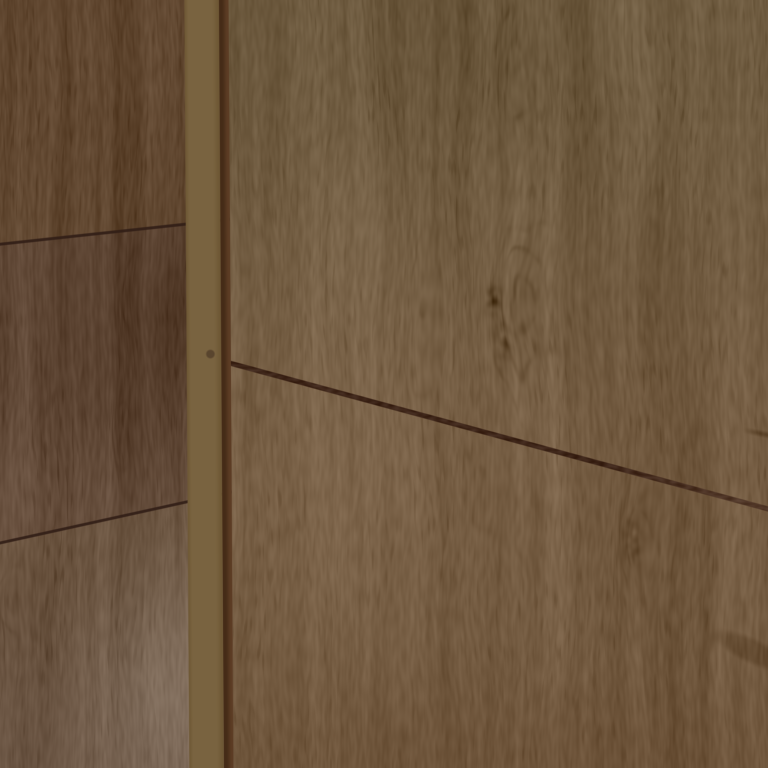
This texture is drawn by a Shadertoy shader. Its source:

```glsl
// Two walls of brown wood panels meeting at a pale upright trim with a dark gap.
// Stretched gradient noise makes the grain; contours of a bumped field curl round
// the knots, and slanted anti-aliased bands make the panel joints.

vec2 hashGradient(vec2 cell) {
    vec3 h = fract(vec3(cell.xyx) * vec3(0.1031, 0.1030, 0.0973));
    h += dot(h, h.yzx + 33.33);
    float angle = 6.2832 * fract((h.x + h.y) * h.z);
    return vec2(cos(angle), sin(angle));
}

float gradientNoise(vec2 p) {
    vec2 i = floor(p), f = fract(p), e = vec2(0.0, 1.0);
    vec2 u = f * f * f * (f * (f * 6.0 - 15.0) + 10.0);
    float low = mix(dot(hashGradient(i), f), dot(hashGradient(i + e.yx), f - e.yx), u.x);
    float high = mix(dot(hashGradient(i + e), f - e), dot(hashGradient(i + 1.0), f - 1.0), u.x);
    return mix(low, high, u.y);
}

// Soft elliptical bump of height 1
float blob(vec2 p, vec2 centre, vec2 radius) {
    vec2 d = (p - centre) / radius;
    return exp(-dot(d, d));
}

// Coverage of a band with the given half width
float band(float d, float halfWidth, float soft) {
    return 1.0 - smoothstep(halfWidth - soft, halfWidth + soft, abs(d));
}

// Brightness offset of the wood; knots lifts the ring contours
float woodGrain(vec2 p, float knots) {
    vec2 q = p;
    q.x += 0.012 * gradientNoise(p * vec2(9.0, 4.0)) + 0.012 * knots;
    float broad = gradientNoise(q * vec2(13.0, 0.8) + 4.0);
    float streak = gradientNoise(q * vec2(45.0, 1.6) + 17.0);
    float fine = gradientNoise(q * vec2(115.0, 5.0) + 31.0);
    float fibre = gradientNoise(q * vec2(235.0, 38.0) + 91.0);

    // Sparse short dark pores
    float pores = smoothstep(0.1, 0.5, gradientNoise(q * vec2(220.0, 30.0) + 53.0));
    pores *= 0.6 + gradientNoise(p * vec2(16.0, 4.0) + 71.0);

    // Growth rings, showing only in patches and round the knots
    float field = p.x * 26.0 + 2.6 * knots + 1.7 * gradientNoise(p * vec2(9.0, 2.8) + 8.0)
                + 0.7 * gradientNoise(p * vec2(28.0, 13.0))
                + 0.3 * gradientNoise(p * vec2(70.0, 35.0));
    float rings = pow(0.5 + 0.5 * sin(6.2832 * field), 4.0);
    float patches = smoothstep(-0.05, 0.4, gradientNoise(p * vec2(8.0, 1.6) + 21.0));
    rings *= clamp(0.45 * patches + 0.9 * knots, 0.0, 1.0);
    rings *= 0.7 + 1.3 * gradientNoise(p * vec2(80.0, 30.0));

    return 0.003 + 0.055 * broad + 0.042 * streak + 0.036 * fine + 0.045 * fibre
         - 0.04 * pores - 0.06 * rings - 0.02 * knots;
}

vec3 leftWall(vec2 p, float soft) {
    float upperJoint = p.y - (0.682 + 0.108 * p.x);
    float lowerJoint = p.y - (0.293 + 0.220 * p.x);

    // Three panels, the lowest catching a pale sheen beside the trim
    vec3 col = mix(vec3(0.36, 0.265, 0.195), vec3(0.375, 0.275, 0.185), smoothstep(-soft, soft, upperJoint));
    vec3 lowest = mix(vec3(0.385, 0.295, 0.215), vec3(0.405, 0.32, 0.25), smoothstep(0.3, 0.0, p.y));
    col = mix(lowest, col, smoothstep(-soft, soft, lowerJoint));
    col += vec3(0.12, 0.13, 0.135) * blob(p, vec2(0.23, 0.12), vec2(0.11, 0.2));
    col += 0.03 * blob(p, vec2(0.1, 0.36), vec2(0.13, 0.09));
    col -= 0.04 * blob(p, vec2(0.24, 0.59), vec2(0.06, 0.09));

    float knots = 0.5 * blob(p, vec2(0.172, 0.60), vec2(0.02, 0.06))
                + 0.7 * blob(p, vec2(0.158, 0.43), vec2(0.016, 0.06))
                + 0.5 * blob(p, vec2(0.16, 0.18), vec2(0.014, 0.08))
                + 0.6 * blob(p, vec2(0.005, 0.22), vec2(0.025, 0.05));
    col += woodGrain(p * vec2(1.2, 1.0) + 3.0, knots);

    float joints = max(band(upperJoint, 0.0019, soft), band(lowerJoint, 0.0019, soft));
    return mix(col, vec3(0.19, 0.115, 0.085), 0.9 * joints);
}

vec3 rightWall(vec2 p, float soft) {
    vec3 col = mix(vec3(0.448, 0.352, 0.25), vec3(0.428, 0.352, 0.245), smoothstep(0.3, 1.0, p.y));
    col += 0.025 * blob(p, vec2(0.42, 0.5), vec2(0.2, 0.35));
    col -= vec3(0.025, 0.03, 0.03) * blob(p, vec2(0.75, 0.0), vec2(0.5, 0.13));
    col -= 0.025 * blob(p, vec2(0.6, 0.98), vec2(0.15, 0.25));

    float knots = blob(p, vec2(0.672, 0.61), vec2(0.032, 0.085))
                + 0.8 * blob(p, vec2(0.665, 0.89), vec2(0.035, 0.09))
                + 0.7 * blob(p, vec2(0.825, 0.30), vec2(0.022, 0.07))
                + 0.6 * blob(p, vec2(0.545, 0.60), vec2(0.018, 0.13))
                + 0.5 * blob(p, vec2(0.84, 0.62), vec2(0.03, 0.2));
    col += woodGrain(p, knots);

    // Dark hearts of the knots
    float ragged = 0.6 + 1.6 * gradientNoise(p * vec2(110.0, 70.0));
    col -= ragged * (0.15 * blob(p, vec2(0.642, 0.61), vec2(0.009, 0.018))
         + 0.09 * blob(p, vec2(0.657, 0.555), vec2(0.011, 0.028))
         + 0.08 * blob(p, vec2(0.824, 0.295), vec2(0.011, 0.028)));

    // Smudge and scuff near the right edge
    vec2 s = p - vec2(0.978, 0.153);
    s.y += 0.42 * s.x;
    col -= 0.06 * smoothstep(1.3, 0.7, length(s / vec2(0.042, 0.016)));
    vec2 scuff = p - vec2(0.988, 0.436);
    col -= 0.09 * band(scuff.y + 0.2 * scuff.x, 0.003, 0.003) * smoothstep(-0.025, 0.0, scuff.x);

    // Slanted joint, paler towards the right
    float joint = p.y - (0.527 - 0.271 * (p.x - 0.30));
    vec3 groove = mix(vec3(0.235, 0.14, 0.09), vec3(0.31, 0.21, 0.15), smoothstep(0.75, 1.0, p.x));
    groove += 0.09 * gradientNoise(p * vec2(90.0, 200.0));
    return mix(col, groove, band(joint, 0.0034, soft));
}

void mainImage(out vec4 fragColor, in vec2 fragCoord) {
    vec2 p = fragCoord / iResolution.xy;
    float soft = max(0.0012, 0.8 / iResolution.y);
    float x = p.x - 0.0065 * (1.0 - p.y);  // the trim leans slightly
    vec3 col = mix(leftWall(p, soft), rightWall(p, soft), smoothstep(-soft, soft, x - 0.297));

    // Dark gap, reddish beside the right wall
    vec3 gap = mix(vec3(0.27, 0.17, 0.09), vec3(0.36, 0.235, 0.14), smoothstep(0.288, 0.296, x));
    col = mix(col, gap, band(x - 0.291, 0.0065, soft));

    // Pale trim with shaded edges and a screw
    vec3 trim = vec3(0.475, 0.388, 0.25) - 0.045 * smoothstep(0.275, 0.285, x);
    trim -= 0.04 * smoothstep(0.246, 0.240, x);
    float screw = length(p - vec2(0.274, 0.539));
    trim = mix(trim, vec3(0.35, 0.27, 0.18), 1.0 - smoothstep(0.004, 0.007, screw));
    col = mix(col, trim, band(x - 0.2625, 0.0225, soft));
    fragColor = vec4(clamp(col, 0.0, 1.0), 1.0);
}
```
